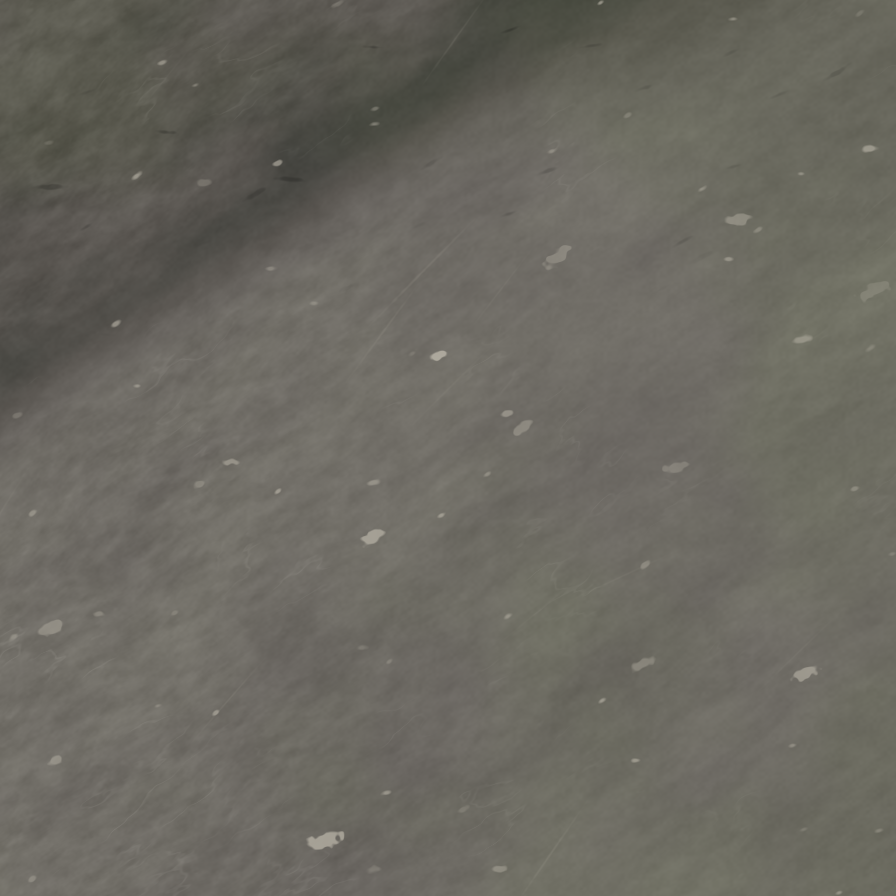
A Shadertoy shader for this texture:

```glsl
// Weathered dark slate: soft diagonal streaks, a shadowed trough at the upper left,
// and sparse pale chips and scratches. Stretched fractal noise drives a four-tone
// ramp; jittered grid cells scatter the chips.

const vec3 SHADOW = vec3(0.285, 0.282, 0.262);
const vec3 DUSK   = vec3(0.355, 0.340, 0.320);
const vec3 STONE  = vec3(0.415, 0.400, 0.380);
const vec3 PALE   = vec3(0.450, 0.438, 0.410);
const vec3 CHIP   = vec3(0.730, 0.710, 0.660);
const vec3 OLIVE  = vec3(-0.004, 0.008, -0.014);
const float STREAK_ANGLE = 0.59;

float hash(vec2 p) {
    return fract(sin(dot(p, vec2(127.1, 311.7))) * 43758.5453);
}

vec2 rotate(vec2 p, float angle) {
    float c = cos(angle), s = sin(angle);
    return vec2(c * p.x + s * p.y, c * p.y - s * p.x);
}

float noise(vec2 p) {
    vec2 i = floor(p), f = fract(p);
    f = f * f * (3.0 - 2.0 * f);
    float low = mix(hash(i), hash(i + vec2(1, 0)), f.x);
    float high = mix(hash(i + vec2(0, 1)), hash(i + vec2(1, 1)), f.x);
    return mix(low, high, f.y);
}

// Fractal noise centred on zero, roughly -0.5 to 0.5
float fbm(vec2 p) {
    float sum = 0.0, amplitude = 0.5;
    for (int i = 0; i < 4; i++) {
        sum += amplitude * (noise(p) - 0.5);
        p = rotate(p, 0.35) * 2.03 + 17.3;
        amplitude *= 0.5;
    }
    return sum;
}

// Coverage of ragged, elongated specks scattered over a jittered grid
float specks(vec2 p, float cells, vec2 radius, float chance, float angle, float seed) {
    float cover = 0.0;
    vec2 home = floor(p * cells);
    float ragged = 0.9 * (noise(p * 170.0 + seed) - 0.5);
    for (int y = -1; y <= 1; y++)
    for (int x = -1; x <= 1; x++) {
        vec2 id = home + vec2(x, y) + seed;
        if (hash(id) > chance) continue;
        vec2 jitter = vec2(hash(id + 3.7), hash(id + 8.1));
        vec2 offset = p - (id - seed + jitter) / cells;
        float size = mix(0.5, 1.3, pow(hash(id + 5.3), 2.0));
        float turn = angle + 0.7 * (hash(id + 11.9) - 0.5);
        vec2 r = radius * size;
        float edge = (length(rotate(offset, turn) / r) - 1.0 + ragged) * r.y;
        float strength = mix(0.25, 1.0, hash(id + 14.2));
        cover = max(cover, strength * (1.0 - smoothstep(-0.0012, 0.0014, edge)));
    }
    return cover;
}

vec3 stoneRamp(float tone) {
    vec3 color = mix(SHADOW, DUSK, clamp(tone, -0.3, 1.0));
    color += (STONE - DUSK) * clamp(tone - 1.0, 0.0, 1.0);
    return color + (PALE - STONE) * clamp(tone - 2.0, 0.0, 2.0);
}

void mainImage(out vec4 fragColor, in vec2 fragCoord) {
    vec2 uv = fragCoord / iResolution.xy;
    vec2 flow = rotate(uv, STREAK_ANGLE);
    flow += 0.025 * vec2(fbm(uv * 7.0), fbm(uv * 7.0 + 40.0));

    // Noise layers from wide streaks to fine grain
    float streaks = fbm(flow * vec2(2.2, 7.0) + 5.0);
    float mottle = fbm(flow * vec2(9.0, 21.0) + 31.0);
    float rough = fbm(flow * vec2(42.0, 95.0) + 63.0);
    float grain = noise(uv * 256.0) - 0.5;

    // Shadowed trough and the dim ground above it
    float across = rotate(uv - vec2(0.0, 0.57), STREAK_ANGLE).y + 0.05 * streaks + 0.03 * mottle;
    float above = smoothstep(-0.10, 0.03, across);
    float trough = exp(-pow(across / 0.048, 2.0));
    float topDim = smoothstep(0.62, 1.05, uv.y) * (1.0 - above);
    float tone = 2.62 - 1.6 * above - 0.95 * trough - 0.95 * topDim;
    tone += 2.3 * streaks + 1.5 * mottle;
    vec3 color = stoneRamp(tone);

    // Olive stains and a rougher left side
    float stain = smoothstep(-0.12, 0.2, fbm(uv * 3.2 + 12.0) + 0.15 * (uv.x - 0.5));
    color += OLIVE * stain;
    float roughness = mix(0.10, 0.045, smoothstep(0.1, 0.75, uv.x)) * (1.0 - 0.5 * trough);
    color += roughness * rough + 0.014 * grain;

    // Faint wisps along broken noise ridges
    float ridge = 1.0 - smoothstep(0.0, 0.035, abs(fbm(flow * vec2(13.0, 38.0) + 90.0)));
    float wispMask = smoothstep(0.06, 0.22, fbm(uv * 11.0 + 70.0));
    color += 0.035 * ridge * wispMask * (1.0 - 0.6 * uv.x);

    // Dark nicks, mostly near the top, then scratches and pale chips
    float nicks = specks(uv, 13.0, vec2(0.011, 0.0022), 0.35, 0.25, 21.0);
    color *= 1.0 - 0.22 * nicks * smoothstep(0.55, 0.85, uv.y);
    float scratches = specks(uv, 6.0, vec2(0.040, 0.0010), 0.28, 0.70, 47.0);
    color = mix(color, CHIP, 0.20 * scratches);
    float dust = specks(uv, 15.0, vec2(0.0062, 0.0030), 0.22, 0.35, 83.0);
    float chips = specks(uv, 6.0, vec2(0.0150, 0.0065), 0.20, 0.40, 129.0);
    color = mix(color, CHIP, max(0.65 * dust, 0.85 * chips));

    fragColor = vec4(color, 1.0);
}
```
